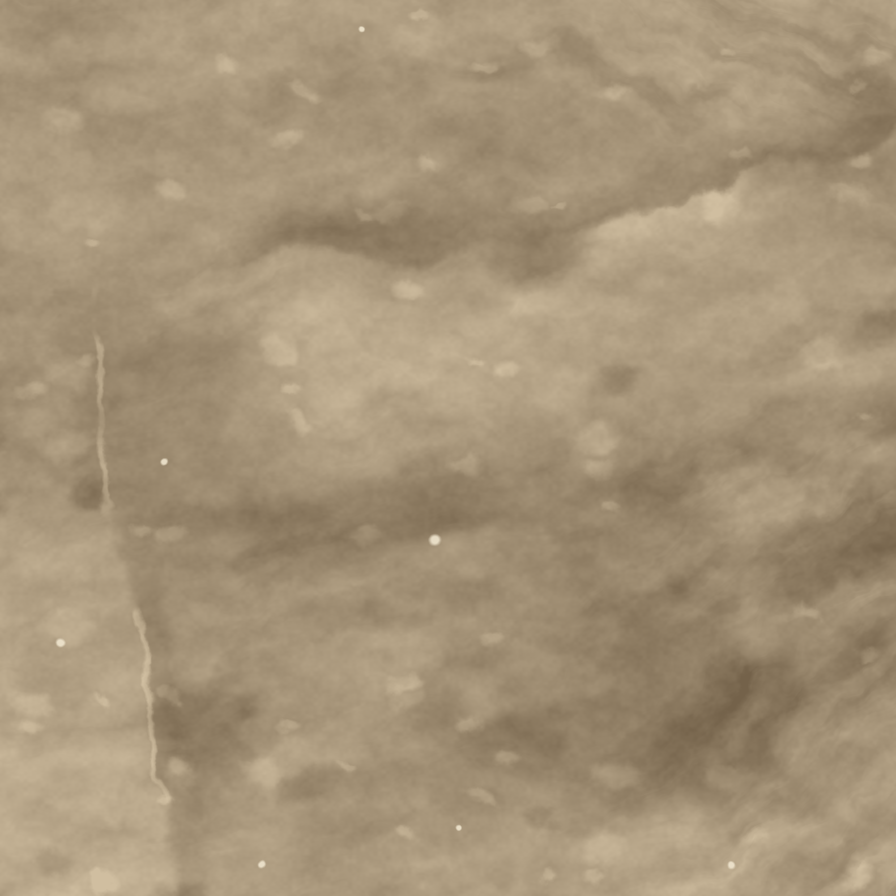
Write a three.js fragment shader that draws this texture.

```glsl
varying vec2 vUv;

const vec3 DARK_EARTH = vec3(0.545, 0.475, 0.375);
const vec3 PALE_DUST = vec3(0.745, 0.675, 0.562);
const vec3 CHALK = vec3(0.94, 0.90, 0.81);

float hash(vec2 p) {
  vec3 q = fract(vec3(p.xyx) * 0.1031);
  q += dot(q, q.yzx + 33.33);
  return fract((q.x + q.y) * q.z);
}

float noise(vec2 p) {
  vec2 cell = floor(p);
  vec2 f = fract(p);
  f = f * f * f * (f * (f * 6.0 - 15.0) + 10.0);
  float low = mix(hash(cell), hash(cell + vec2(1.0, 0.0)), f.x);
  float high = mix(hash(cell + vec2(0.0, 1.0)), hash(cell + 1.0), f.x);
  return mix(low, high, f.y);
}

vec2 turn(vec2 p, float angle) {
  float c = cos(angle);
  float s = sin(angle);
  return vec2(c * p.x + s * p.y, c * p.y - s * p.x);
}

// Fractal noise centred on zero
float fbm(vec2 p) {
  float sum = 0.0;
  float gain = 0.5;
  for (int i = 0; i < 5; i++) {
    sum += gain * (noise(p) - 0.5);
    p = p * 2.03 + 17.3;
    gain *= 0.52;
  }
  return sum;
}

// Noise drawn out along a direction
float streaks(vec2 p, float angle, vec2 scale) {
  return fbm(turn(p, angle) * scale + 40.0);
}

float window(float x, float start, float end, float soft) {
  return smoothstep(start - soft, start + soft, x)
       * (1.0 - smoothstep(end - soft, end + soft, x));
}

float blob(vec2 p, vec2 centre, vec2 radius) {
  return 1.0 - smoothstep(0.4, 1.2, length((p - centre) / radius));
}

// One jittered spot in some of the cells, radius in cell units
float scatter(vec2 p, float chance, float radius, float soft, float seed) {
  vec2 cell = floor(p);
  vec2 key = cell + seed;
  vec2 centre = 0.3 + 0.4 * vec2(hash(key + 3.1), hash(key + 8.7));
  float size = radius * mix(0.6, 1.2, hash(key + 5.3));
  float d = length(p - cell - centre);
  return step(hash(key), chance) * (1.0 - smoothstep(size * (1.0 - soft), size, d));
}

// Broad stains: dark bands and pale slabs
float stains(vec2 p, float patches) {
  float ridge = p.y - (0.69 + 0.15 * p.x * p.x);
  float bandReach = smoothstep(0.18, 0.36, p.x);
  float band = smoothstep(-0.016, 0.0, ridge) * (1.0 - smoothstep(0.005, 0.075, ridge));
  float massTop = 0.46 + 0.12 * (p.x - 0.3);
  float mass = window(p.y, 0.12, massTop, 0.045) * smoothstep(0.13, 0.2, p.x);
  float slab = smoothstep(massTop, massTop + 0.07, p.y)
             * (1.0 - smoothstep(-0.03, 0.0, ridge)) * window(p.x, 0.22, 0.9, 0.06);
  float tone = -0.46 * band * bandReach * (0.65 + 0.5 * patches);
  tone -= mass * (0.14 + 0.42 * patches);
  tone += 0.14 * slab;
  tone -= 0.26 * blob(p, vec2(0.14, 0.52), vec2(0.2, 0.13));
  tone -= 0.48 * blob(p, vec2(0.61, 0.71), vec2(0.055, 0.045));
  tone -= 0.3 * blob(p, vec2(0.97, 0.36), vec2(0.13, 0.12));
  // Lit lip under the band
  float lip = smoothstep(-0.04, -0.014, ridge) * (1.0 - smoothstep(-0.014, -0.006, ridge));
  return tone + 0.35 * lip * window(p.x, 0.66, 0.86, 0.03);
}

// Pale plaster at the lower left with a broken bright rim
float plaster(vec2 p, float wobble) {
  float side = p.x - max(0.19 - 0.45 * p.y * p.y, 0.115) - 0.05 * wobble;
  float low = 1.0 - smoothstep(0.3, 0.46, p.y);
  float body = (1.0 - smoothstep(-0.008, 0.006, side)) * low;
  float shade = window(side, 0.0, 0.035, 0.012) * low;
  float broken = smoothstep(0.5, 0.7, noise(vec2(p.y * 17.0, 4.0)));
  float rim = (1.0 - smoothstep(0.001, 0.006, abs(side))) * broken;
  return 0.26 * body - 0.22 * shade + 0.6 * rim * (1.0 - smoothstep(0.62, 0.7, p.y));
}

void main() {
  vec2 uv = vUv;
  vec2 drift = vec2(fbm(uv * 6.0), fbm(uv * 6.0 + 71.0));
  vec2 fray = vec2(fbm(uv * 28.0 + 9.0), fbm(uv * 28.0 + 53.0));
  vec2 p = uv + 0.09 * drift + 0.025 * fray;
  float patches = smoothstep(-0.12, 0.14, fbm(turn(uv, 0.2) * vec2(5.0, 9.0) + 23.0));

  float tone = 0.57 + stains(p, patches) + plaster(uv, drift.x + 0.4 * fray.x);

  // Brushed texture, swinging with the region
  float right = smoothstep(0.5, 0.85, p.x);
  float upper = right * smoothstep(0.8, 0.9, p.y);
  float lower = right * (1.0 - smoothstep(0.45, 0.65, p.y));
  tone += 0.7 * streaks(p, 0.17, vec2(6.0, 22.0)) * (1.0 - upper) * (1.0 - lower);
  tone += 1.3 * streaks(p, 0.55, vec2(5.0, 22.0)) * lower;
  tone += (0.1 + 1.3 * streaks(p, -0.45, vec2(4.0, 26.0))) * upper;
  tone += 0.65 * fbm(uv * 5.0 + 31.0) + 0.42 * fbm(uv * vec2(26.0, 38.0));

  // Pebbles and smudges
  vec2 loose = uv + 0.04 * drift + 0.03 * fray;
  tone += 0.34 * scatter(loose * vec2(8.0, 11.0), 0.25, 0.25, 0.65, 12.0);
  tone += 0.38 * scatter(loose * vec2(14.0, 24.0), 0.13, 0.3, 0.7, 45.0);
  tone -= 0.36 * scatter(turn(loose, 0.2) * vec2(7.0, 13.0), 0.16, 0.3, 0.75, 80.0);

  // Fine grain
  tone += 0.09 * (noise(uv * 210.0) - 0.5) + 0.1 * (noise(uv * 95.0) - 0.5);

  vec3 color = mix(DARK_EARTH, PALE_DUST, clamp(tone, -0.45, 1.35));
  float flecks = scatter((uv + 0.006 * fray) * 9.0, 0.16, 0.065, 0.6, 27.0);
  gl_FragColor = vec4(mix(color, CHALK, 0.9 * flecks), 1.0);
}
```
